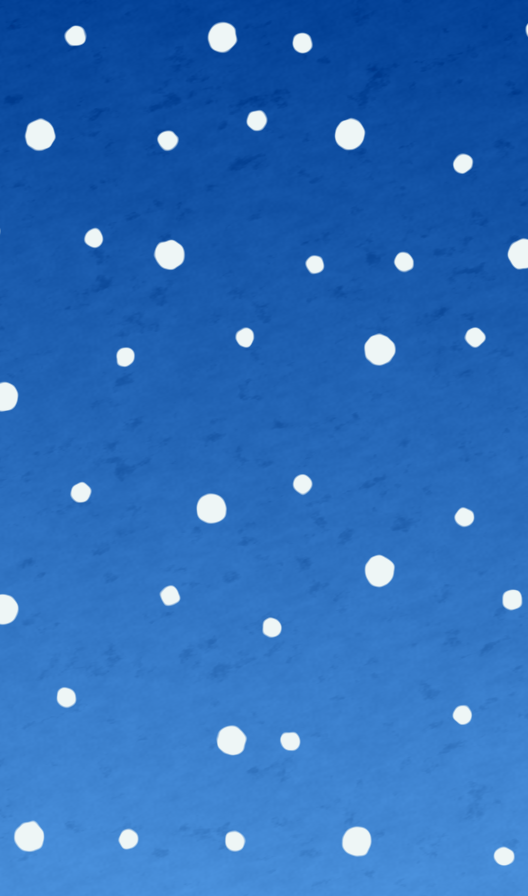
Reproduce this pattern procedurally as a WebGL 2 fragment shader.

```glsl
#version 300 es
precision highp float;

uniform vec2 u_resolution;
out vec4 outColor;

const vec3 SKY_LOW = vec3(0.285, 0.56, 0.855);
const vec3 SKY_HIGH = vec3(0.015, 0.26, 0.595);
const vec3 SNOW = vec3(0.935, 0.965, 0.965);

// Integer hash of a lattice cell, giving two values in 0..1
vec2 hash2(vec2 cell, uint seed) {
  uvec2 q = uvec2(ivec2(cell)) * uvec2(1597334673u, 3812015801u);
  uint h = (q.x ^ q.y ^ (seed * 2654435769u)) * 747796405u;
  h = (h ^ (h >> 15)) * 2246822519u;
  h ^= h >> 13;
  return vec2(h & 65535u, h >> 16) / 65535.0;
}

float valueNoise(vec2 p, uint seed) {
  vec2 i = floor(p);
  vec2 f = fract(p);
  f = f * f * (3.0 - 2.0 * f);
  float low = mix(hash2(i, seed).x, hash2(i + vec2(1, 0), seed).x, f.x);
  float high = mix(hash2(i + vec2(0, 1), seed).x, hash2(i + vec2(1, 1), seed).x, f.x);
  return mix(low, high, f.y);
}

float fbm(vec2 p, uint seed) {
  float sum = 0.0;
  float weight = 0.5;
  for (int octave = 0; octave < 4; octave++) {
    sum += weight * (valueNoise(p, seed + uint(octave)) - 0.5);
    p = mat2(1.6, 1.2, -1.2, 1.6) * p;
    weight *= 0.6;
  }
  return sum;
}

// Paper shade: soft mottling, short slanted fibres, fine grain, dark flecks
float paperShade(vec2 p) {
  vec2 slanted = mat2(0.94, -0.34, 0.34, 0.94) * p;
  float mottle = fbm(p * 14.0, 11u);
  float fibres = fbm(slanted * vec2(45.0, 110.0), 23u);
  float grain = valueNoise(p * 300.0, 37u) - 0.5;
  float flecks = smoothstep(0.13, 0.4, fbm(slanted * vec2(38.0, 65.0), 51u));
  return 0.025 * mottle + 0.04 * fibres + 0.014 * grain - 0.055 * flecks;
}

// Signed distance to the dot in this cell of a staggered, jittered grid
float dotDistance(vec2 p, float cellSize) {
  vec2 grid = p / cellSize;
  float row = floor(grid.y);
  float oddRow = mod(row, 2.0);
  grid.x += 0.3 - 0.5 * oddRow;
  vec2 cell = floor(grid);

  // Every third dot is large, so large dots are never neighbours
  bool isLarge = mod(cell.x + 2.0 * oddRow, 3.0) < 0.5;
  vec2 variation = hash2(cell, 71u) - 0.5;
  float radius = (isLarge ? 0.0167 : 0.0106) * (1.0 + 0.08 * variation.x);

  vec2 centre = 0.5 + 0.56 * (hash2(cell, 5u) - 0.5);
  vec2 offset = (fract(grid) - centre) * cellSize;
  offset.x *= 1.0 + 0.1 * variation.y;
  float ragged = 0.0022 * (valueNoise(p * 130.0, 83u) - 0.5);
  return length(offset) - radius + ragged;
}

void main() {
  vec2 p = gl_FragCoord.xy / u_resolution.y;

  // Night-to-day blue gradient on textured paper
  vec3 color = mix(SKY_LOW, SKY_HIGH, p.y);
  color += paperShade(p) * vec3(0.8, 1.0, 1.1);

  // Snow dots with soft edges
  float softness = max(0.0015, 0.8 / u_resolution.y);
  float coverage = 1.0 - smoothstep(-softness, softness, dotDistance(p, 0.131));
  color = mix(color, SNOW, coverage);

  outColor = vec4(color, 1.0);
}
```
